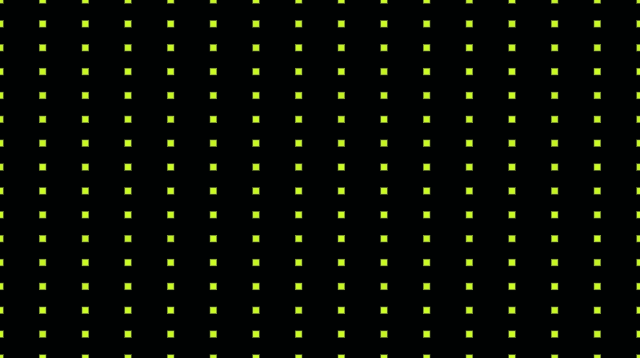
A Shadertoy shader for this pattern:

```glsl
// A sparse lattice of small glowing lime squares on black, 15 by 15 repeats.
// Each square is a box distance around a lattice node, with a soft paler rim
// and a faint brightness change per node; node numbers wrap so it tiles.

float hash(vec2 p) {
    vec3 q = fract(vec3(p.xyx) * 0.1031);
    q += dot(q, q.yzx + 33.33);
    return fract((q.x + q.y) * q.z);
}

float boxDistance(vec2 p, float halfSize) {
    vec2 d = abs(p) - halfSize;
    return length(max(d, 0.0)) + min(max(d.x, d.y), 0.0);
}

void mainImage(out vec4 fragColor, in vec2 fragCoord) {
    // Nearest lattice node, and the offset from it in canvas heights
    vec2 grid = fragCoord / iResolution.xy * 15.0;
    vec2 node = floor(grid + 0.5);
    vec2 offset = (grid - node) / 15.0 * vec2(iResolution.x / iResolution.y, 1.0);
    float variation = hash(mod(node, 15.0));

    // Square with a soft edge, never sharper than a pixel
    float dist = boxDistance(offset, 0.0092);
    float softness = max(0.0028, 0.7 / iResolution.y);
    float coverage = 1.0 - smoothstep(-softness, softness, dist);

    // Saturated core, paler rim
    float core = 1.0 - smoothstep(-0.005, -0.001, dist);
    vec3 lime = mix(vec3(0.80, 0.96, 0.28), vec3(0.79, 0.98, 0.13), core);
    lime *= 0.97 + 0.05 * variation;

    fragColor = vec4(mix(vec3(0.0, 0.008, 0.008), lime, coverage), 1.0);
}
```
